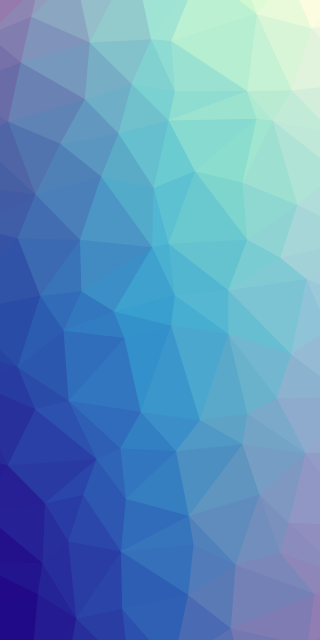
Give the GLSL for this background, as a Shadertoy shader.

```glsl
const vec2 GRID = vec2(6.0, 12.0);

vec2 hash22(vec2 p) {
    vec3 q = fract(p.xyx * vec3(0.1031, 0.1030, 0.0973));
    q += dot(q, q.yzx + 33.33);
    return fract((q.xx + q.yz) * q.zy);
}

float cross2(vec2 a, vec2 b) {
    return a.x * b.y - a.y * b.x;
}

// Five evenly spaced stops
vec3 ramp(float t, vec3 a, vec3 b, vec3 c, vec3 d, vec3 e) {
    vec4 k = clamp(t * 4.0 - vec4(0.0, 1.0, 2.0, 3.0), 0.0, 1.0);
    return mix(mix(mix(mix(a, b, k.x), c, k.y), d, k.z), e, k.w);
}

// Vertical ramps blended from left to right
vec3 gradient(vec2 uv) {
    vec3 violet = ramp(uv.y, vec3(0.12, 0.00, 0.51), vec3(0.15, 0.11, 0.57),
        vec3(0.16, 0.29, 0.65), vec3(0.29, 0.38, 0.64), vec3(0.58, 0.48, 0.68));
    vec3 blue = ramp(uv.y, vec3(0.15, 0.16, 0.60), vec3(0.17, 0.29, 0.68),
        vec3(0.19, 0.45, 0.74), vec3(0.33, 0.54, 0.73), vec3(0.56, 0.70, 0.78));
    vec3 cyan = ramp(uv.y, vec3(0.18, 0.36, 0.70), vec3(0.20, 0.50, 0.76),
        vec3(0.21, 0.63, 0.82), vec3(0.39, 0.78, 0.82), vec3(0.62, 0.89, 0.83));
    vec3 mint = ramp(uv.y, vec3(0.42, 0.47, 0.70), vec3(0.40, 0.60, 0.75),
        vec3(0.38, 0.75, 0.82), vec3(0.56, 0.88, 0.80), vec3(0.83, 0.98, 0.82));
    vec3 pale = ramp(uv.y, vec3(0.56, 0.47, 0.69), vec3(0.57, 0.61, 0.78),
        vec3(0.59, 0.77, 0.85), vec3(0.73, 0.90, 0.85), vec3(0.99, 0.99, 0.88));
    return ramp(uv.x, violet, blue, cyan, mint, pale);
}

// One jittered corner point per cell
vec2 cornerPoint(vec2 cell) {
    return cell + 0.1 + 0.8 * hash22(cell + 17.0);
}

float edgeDistance(vec2 p, vec2 a, vec2 b) {
    return cross2(normalize(b - a), p - a);
}

// Flat colour weighted by coverage; corners run counterclockwise
vec4 facet(vec2 p, vec2 a, vec2 b, vec2 c, float pixel) {
    float inside = min(edgeDistance(p, a, b),
                       min(edgeDistance(p, b, c), edgeDistance(p, c, a)));
    float coverage = clamp(inside / pixel + 0.5, 0.0, 1.0);
    vec2 middle = (a + b + c) / 3.0;
    return vec4(gradient(middle / GRID), 1.0) * coverage;
}

void mainImage(out vec4 fragColor, in vec2 fragCoord) {
    vec2 p = fragCoord / iResolution.xy * GRID;
    float pixel = GRID.y / iResolution.y;
    vec4 total = vec4(0.0);

    // Only four neighbouring quads can reach this cell
    for (int j = -1; j <= 0; j++) {
        for (int i = -1; i <= 0; i++) {
            vec2 cell = floor(p) + vec2(float(i), float(j));
            vec2 a = cornerPoint(cell);
            vec2 b = cornerPoint(cell + vec2(1.0, 0.0));
            vec2 c = cornerPoint(cell + vec2(1.0, 1.0));
            vec2 d = cornerPoint(cell + vec2(0.0, 1.0));

            // Split through the opposite corners with the larger angle sum
            float sinSum = cross2(b - a, d - a) * dot(d - c, b - c)
                         + dot(b - a, d - a) * cross2(d - c, b - c);
            if (sinSum < 0.0) {
                total += facet(p, a, b, c, pixel) + facet(p, a, c, d, pixel);
            } else {
                total += facet(p, a, b, d, pixel) + facet(p, b, c, d, pixel);
            }
        }
    }
    fragColor = vec4(total.rgb / max(total.a, 0.001), 1.0);
}
```
